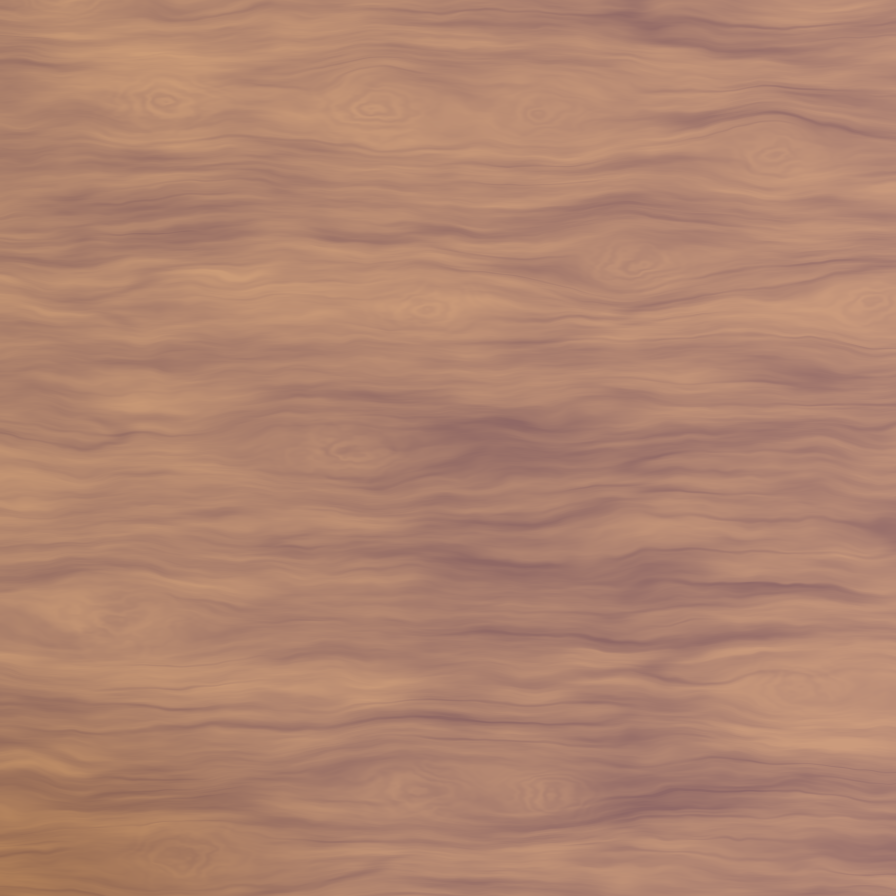
This texture is drawn by a WebGL 1 fragment shader. Its source:

```glsl
precision highp float;

uniform vec2 u_resolution;

const vec3 DARK_WOOD = vec3(0.602, 0.440, 0.403);
const vec3 LIGHT_WOOD = vec3(0.780, 0.592, 0.465);
const vec3 CORNER_TINT = vec3(0.94, 0.90, 0.79);
const vec2 KNOT_CELL = vec2(0.27, 0.19);

float hash(vec2 p) {
  return fract(sin(dot(p, vec2(127.1, 311.7))) * 43758.5453);
}

float noise(vec2 p) {
  vec2 cell = floor(p);
  vec2 f = fract(p);
  f = f * f * f * (f * (f * 6.0 - 15.0) + 10.0);
  float bottom = mix(hash(cell), hash(cell + vec2(1.0, 0.0)), f.x);
  float top = mix(hash(cell + vec2(0.0, 1.0)), hash(cell + 1.0), f.x);
  return mix(bottom, top, f.y);
}

// Layered noise centred on zero
float fbm(vec2 p) {
  float sum = 0.0;
  float amplitude = 0.5;
  for (int i = 0; i < 4; i++) {
    sum += amplitude * (noise(p) - 0.5);
    p = p * 2.03 + vec2(17.3, 9.1);
    amplitude *= 0.5;
  }
  return sum;
}

// Scattered knots: x = grain deflection, y = pale halo, z = rings
vec3 knots(vec2 p, float wobble) {
  vec3 total = vec3(0.0);
  vec2 home = floor(p / KNOT_CELL);
  for (int j = -1; j <= 1; j++) {
    for (int i = -1; i <= 1; i++) {
      vec2 cell = home + vec2(float(i), float(j));
      float present = step(0.35, hash(cell + 41.7));
      float strength = present * mix(0.45, 1.0, hash(cell + 22.9));
      vec2 jitter = vec2(hash(cell + 3.1), hash(cell + 8.6));
      vec2 offset = p - (cell + 0.2 + 0.6 * jitter) * KNOT_CELL;
      float size = mix(0.7, 1.15, hash(cell + 15.4));
      vec2 q = offset / (size * vec2(0.07, 0.036));
      float r2 = dot(q, q);
      float radius = sqrt(r2) + wobble;
      float rings = sin(radius * 18.0) * exp(-1.5 * r2);
      float heart = exp(-14.0 * r2);
      total += vec3(present * offset.y * 0.75 * exp(-0.45 * r2),
                    present * exp(-0.8 * r2),
                    strength * (rings - 0.5 * heart));
    }
  }
  return total;
}

// Thin dark lines along the middle contour of a noise field
float veins(vec2 p, float width) {
  return 1.0 - smoothstep(0.0, width, abs(noise(p) - 0.5));
}

float grainTone(vec2 p) {
  float wobble = 1.5 * fbm(p * vec2(16.0, 34.0));
  vec3 knot = knots(p, wobble);

  // Bend the grain in slow waves and around the knots
  float across = p.y - knot.x;
  across += 0.05 * fbm(p * vec2(3.5, 6.0) + 5.2);
  across += 0.024 * fbm(p * vec2(9.0, 16.0) + 31.0);

  float bands = fbm(vec2(p.x * 2.2, across * 11.0) + 2.7);
  float streaks = fbm(vec2(p.x * 5.5, across * 40.0) + 63.0);
  float fibres = fbm(vec2(p.x * 12.0, across * 105.0) + 91.0);

  // Dark lines gather in patches, at two scales
  float patches = smoothstep(0.35, 0.7, noise(vec2(p.x * 5.0, across * 15.0) + 12.0));
  float finePatches = smoothstep(0.3, 0.7, noise(vec2(p.x * 7.0, across * 22.0) + 55.0));
  float lines = veins(vec2(p.x * 3.5, across * 38.0) + 27.0, 0.14) * patches;
  float fineLines = veins(vec2(p.x * 5.0, across * 75.0) + 73.0, 0.2) * finePatches;

  float calm = 1.0 - 0.5 * min(knot.y, 1.0);
  float tone = 0.58 + 0.85 * bands;
  tone += calm * (1.0 * streaks + 0.65 * fibres - 0.27 * lines - 0.2 * fineLines);
  return tone + 0.2 * knot.y + 0.15 * knot.z;
}

void main() {
  vec2 p = gl_FragCoord.xy / u_resolution;
  float tone = clamp(grainTone(p), -0.2, 1.1);
  vec3 color = mix(DARK_WOOD, LIGHT_WOOD, tone);

  // Warm the left side and deepen the lower left corner
  color.b += 0.03 * (p.x - 0.45);
  float corner = 1.0 - smoothstep(0.0, 0.38, length(p * vec2(0.8, 1.2)));
  color *= mix(vec3(1.0), CORNER_TINT, corner);

  gl_FragColor = vec4(color, 1.0);
}
```
